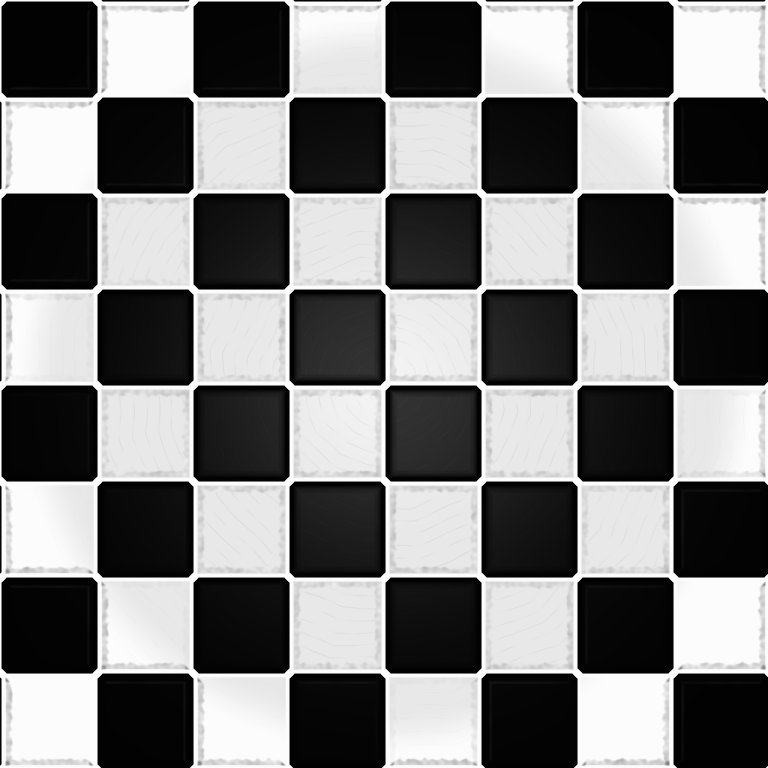
A Shadertoy shader for this pattern:

```glsl
#define TILES 8.0
#define GRID_SHIFT vec2(0.002, -0.002)
#define RIM 0.036
#define BEVEL 0.105
#define BRIDGE 0.055
#define WHITE_FACE 0.908
#define WHITE_BEVEL 0.83
#define BLACK_BASE 0.008
#define GLOW 0.21
#define GLOW_SPREAD 0.07
#define CONTOURS 60.0
#define CONTOUR_DEPTH 0.04

float hash(vec2 p) {
    return fract(sin(dot(p, vec2(127.1, 311.7))) * 43758.5);
}

// Contribution of one lattice corner, wrapped to the period
float cornerSlope(vec2 lattice, vec2 offset, float period) {
    float angle = 6.2832 * hash(mod(lattice, period));
    return dot(vec2(cos(angle), sin(angle)), offset);
}

float gradientNoise(vec2 uv, float period) {
    vec2 p = uv * period;
    vec2 i = floor(p), f = fract(p);
    vec2 u = f * f * f * (f * (f * 6.0 - 15.0) + 10.0);
    vec2 e = vec2(0.0, 1.0);
    float low = mix(cornerSlope(i, f, period), cornerSlope(i + e.yx, f - e.yx, period), u.x);
    float high = mix(cornerSlope(i + e.xy, f - e.xy, period), cornerSlope(i + 1.0, f - 1.0, period), u.x);
    return mix(low, high, u.y);
}

// Radius measured with straight facets
float facetRadius(vec2 p) {
    float radius = 0.0;
    for (int i = 0; i < 5; i++) {
        float angle = float(i) * 0.3927;
        radius = max(radius, dot(abs(p), vec2(cos(angle), sin(angle))));
    }
    return radius;
}

// Thin broken lines that follow the falloff of the light
float contourLines(vec2 uv, vec2 cell) {
    float phase = facetRadius(uv - 0.5) * CONTOURS + hash(cell)
                + 0.35 * gradientNoise(uv, 16.0);
    float width = max(0.09, 1.2 * CONTOURS / iResolution.y);
    float line = 1.0 - smoothstep(0.0, width, abs(fract(phase) - 0.5));
    return line * smoothstep(-0.35, 0.25, gradientNoise(uv, 40.0));
}

void mainImage(out vec4 fragColor, in vec2 fragCoord) {
    vec2 uv = fract(fragCoord / iResolution.xy - GRID_SHIFT);
    vec2 cell = floor(uv * TILES);
    vec2 local = fract(uv * TILES) - 0.5;
    vec2 outward = (cell + 0.5) / TILES - 0.5;
    float pixel = TILES / iResolution.y;
    float radius = length(uv - 0.5);
    float far = smoothstep(0.3, 0.5, length(outward));

    // Distances to the tile sides
    vec2 side = 0.5 - abs(local);
    float edge = min(side.x, side.y);
    float mitre = smoothstep(-0.02, 0.02, side.x - side.y);
    vec2 facing = 6.0 * sign(local) * outward;
    float outerSide = mix(clamp(facing.x, 0.0, 1.0), clamp(facing.y, 0.0, 1.0), mitre);
    float innerSide = mix(clamp(-facing.x, 0.0, 1.0), clamp(-facing.y, 0.0, 1.0), mitre);

    float grain = gradientNoise(uv, 128.0);
    float patches = gradientNoise(uv, 48.0);
    float lines = contourLines(uv, cell);
    float inner = smoothstep(BEVEL - 0.01, BEVEL + 0.02, edge);

    // White tile: face, soft bevel, darkened outer corners, bright rim
    float white = WHITE_FACE + 0.045 * exp(-radius * radius / 0.014)
                + 0.085 * smoothstep(0.42, 0.49, radius);
    white -= CONTOUR_DEPTH * lines * inner * (1.0 - 0.85 * far);
    float band = smoothstep(RIM, RIM + 0.02, edge)
               * (1.0 - smoothstep(BEVEL - 0.02, BEVEL + 0.015, edge + 0.03 * grain));
    float tone = WHITE_BEVEL + 0.12 * grain + 0.1 * patches;
    white = mix(white, tone, band * mix(0.85, outerSide, far));
    float cornerSpot = 1.0 - smoothstep(0.01, 0.045, length(side - 0.06));
    white -= 0.3 * cornerSpot * far * outerSide;
    white = mix(0.99, white, smoothstep(RIM - 0.008, RIM + 0.012, edge));

    // Black tile: central glow, dark border, thin ridge on the lit side
    float glow = GLOW * exp(-radius * radius / GLOW_SPREAD);
    float ridge = exp(-pow((edge - 0.095) / 0.013, 2.0));
    float black = BLACK_BASE;
    black += glow * smoothstep(0.035, 0.075, edge) * mix(0.55, 0.9, inner);
    black += ridge * (0.2 * glow + 0.045 * innerSide * far) * (1.0 + 0.6 * patches);
    black += 0.08 * glow * lines * inner;

    // Checker boundary, with small white links where corners meet
    float isBlack = mod(cell.x + cell.y, 2.0);
    float boundary = mix(edge, -edge, isBlack);
    boundary = max(boundary, BRIDGE - side.x - side.y);
    float whiteCover = smoothstep(-0.75 * pixel, 0.75 * pixel, boundary);

    float shade = clamp(mix(black, white, whiteCover), 0.0, 0.99);
    fragColor = vec4(vec3(shade), 1.0);
}
```
